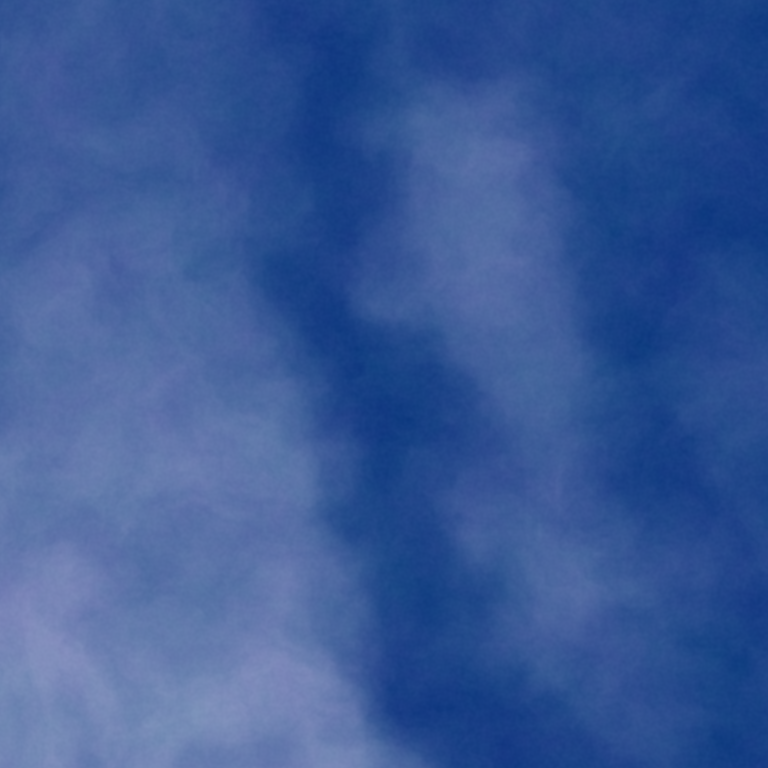
This texture is drawn by a WebGL 2 fragment shader. Its source:

```glsl
#version 300 es
precision highp float;
// Soft, hazy clouds drifting over a deep blue sky.
// A broad bank on the left and a slanted wisp on the right are shaped by
// domain-warped gradient noise, then tinted from blue to pale lavender.

uniform vec2 u_resolution;
out vec4 fragColor;

vec2 hashGradient(vec2 cell) {
    vec3 q = fract(vec3(cell.xyx) * vec3(0.1031, 0.1030, 0.0973));
    q += dot(q, q.yzx + 33.33);
    float angle = 6.28318 * fract((q.x + q.y) * q.z);
    return vec2(cos(angle), sin(angle));
}

float gradientNoise(vec2 p) {
    vec2 i = floor(p), f = fract(p);
    vec2 u = f * f * f * (f * (f * 6.0 - 15.0) + 10.0);
    float a = dot(hashGradient(i), f);
    float b = dot(hashGradient(i + vec2(1, 0)), f - vec2(1, 0));
    float c = dot(hashGradient(i + vec2(0, 1)), f - vec2(0, 1));
    float d = dot(hashGradient(i + vec2(1, 1)), f - vec2(1, 1));
    return mix(mix(a, b, u.x), mix(c, d, u.x), u.y);
}

float fbm(vec2 p) {
    float sum = 0.0, amplitude = 1.0;
    for (int octave = 0; octave < 5; octave++) {
        sum += amplitude * gradientNoise(p);
        p = mat2(1.6, 1.2, -1.2, 1.6) * p + 17.3;
        amplitude *= 0.5;
    }
    return sum;
}

// Wide cloud bank, brightest at the bottom, with a ragged right edge
float cloudBank(vec2 p) {
    float edge = mix(0.54, 0.34, p.y);
    float cover = 1.0 - smoothstep(-0.17, 0.05, p.x - edge);
    float strength = mix(0.84, 0.24, smoothstep(0.0, 1.0, p.y));
    return cover * strength;
}

// Slanted wisp that fades out at both ends
float wisp(vec2 p) {
    float offset = abs(p.x - (0.81 - 0.26 * p.y));
    float cover = 1.0 - smoothstep(0.0, 0.19, offset);
    float ends = smoothstep(0.02, 0.25, p.y) * (1.0 - smoothstep(0.8, 0.98, p.y));
    return 0.45 * cover * ends;
}

void main() {
    vec2 p = gl_FragCoord.xy / u_resolution;

    // Bend the cloud outlines
    vec2 warp = vec2(fbm(p * 4.5 + 3.7), fbm(p * 4.5 + 41.2));
    vec2 q = p + 0.10 * warp;

    // Cloud density: large shapes, drifting patches, small mottling
    float haze = 0.09 + 0.13 * smoothstep(-0.1, 0.5, fbm(p * 3.6 + 9.1));
    float density = haze + cloudBank(q) + wisp(q);
    density += fbm(p * 5.5 + 0.5 * warp + 23.0) * (0.13 + 0.19 * density);
    density += 0.055 * fbm(p * vec2(17.0, 20.0) + 0.8 * warp + 61.0);
    density += 0.030 * gradientNoise(p * vec2(60.0, 75.0) + warp * 3.0);
    density = clamp(density, -0.06, 1.10);

    // Sky to cloud colour, with faint violet and teal drifts
    vec3 color = mix(vec3(0.06, 0.225, 0.505), vec3(0.46, 0.53, 0.715), density);
    float drift = fbm(p * 7.0 + 80.0) + 0.5 * gradientNoise(p * 45.0);
    color += drift * vec3(0.022, -0.012, 0.010);

    // Faint grain at two sizes
    color += 0.014 * gradientNoise(p * 120.0 + 5.0);
    color += 0.012 * gradientNoise(p * 210.0 + 31.0);

    fragColor = vec4(color, 1.0);
}
```
